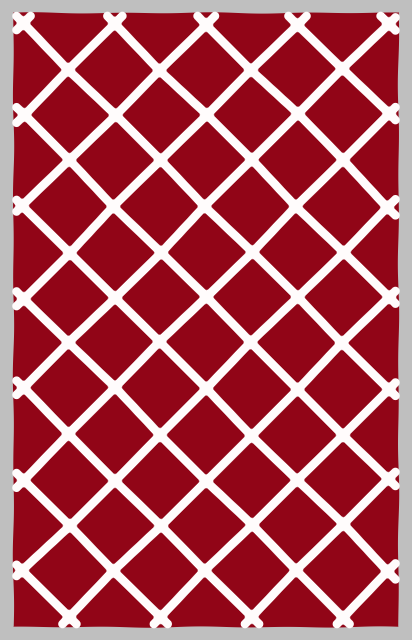
This pattern is drawn by a Shadertoy shader. Its source:

```glsl
const vec3 GROUND = vec3(0.57, 0.02, 0.09);
const vec3 BAR = vec3(1.00, 0.99, 0.99);
const vec3 BACKDROP = vec3(0.75);

// Lengths are fractions of the canvas height.
const float PITCH = 0.1426;
const vec2 LATTICE_ORIGIN = vec2(0.0, 0.0352);
const vec2 PANEL_HALF = vec2(0.3008, 0.4798);
const float BAR_RADIUS = 0.0067;
const float END_INSET = 0.0048;
const float NODE_JITTER = 0.0016;
const float EDGE_WOBBLE = 0.0007;
const float FILLET = 0.004;
const float FAR = 10.0;

// Lattice crossing with a small offset from layered sines
vec2 nodePosition(vec2 id) {
    vec2 phase = vec2(dot(id, vec2(2.3, 4.1)), dot(id, vec2(5.2, 1.7)));
    vec2 offset = sin(phase) + 0.6 * sin(phase.yx * 2.7 + 1.3);
    vec2 grid = 0.5 * PITCH * vec2(id.x + id.y, id.x - id.y);
    return LATTICE_ORIGIN + grid + NODE_JITTER * offset;
}

// Distance to a segment trimmed to the inset panel
float trimmedSegment(vec2 p, vec2 a, vec2 b) {
    vec2 limit = PANEL_HALF - END_INSET;
    vec2 dir = b - a;
    vec2 t0 = (-limit - a) / dir;
    vec2 t1 = (limit - a) / dir;
    vec2 enter = min(t0, t1);
    vec2 leave = max(t0, t1);
    float first = max(0.0, max(enter.x, enter.y));
    float last = min(1.0, min(leave.x, leave.y));
    if (first > last) return FAR;
    float t = clamp(dot(p - a, dir) / dot(dir, dir), first, last);
    return length(p - a - dir * t);
}

float smoothMin(float a, float b, float k) {
    float h = max(k - abs(a - b), 0.0) / k;
    return min(a, b) - 0.25 * k * h * h;
}

// Two families of diagonal bars, joined with rounded inner corners
float latticeDistance(vec2 p) {
    vec2 q = (p - LATTICE_ORIGIN) / PITCH;
    vec2 cell = floor(vec2(q.x + q.y, q.x - q.y));
    float rising = FAR;
    float falling = FAR;
    for (int j = -1; j <= 1; j++) {
        for (int i = -1; i <= 1; i++) {
            vec2 id = cell + vec2(i, j);
            vec2 node = nodePosition(id);
            rising = min(rising, trimmedSegment(p, node, nodePosition(id + vec2(1, 0))));
            falling = min(falling, trimmedSegment(p, node, nodePosition(id + vec2(0, 1))));
        }
    }
    return smoothMin(rising, falling, FILLET) - BAR_RADIUS;
}

// Panel with gently wavy sides
float panelDistance(vec2 p) {
    vec2 along = p.yx * 6.2832 / PITCH;
    vec2 wave = sin(along + sign(p)) + 0.6 * sin(along * 0.57 + 2.0 * sign(p));
    vec2 d = abs(p) - PANEL_HALF - EDGE_WOBBLE * wave;
    return max(d.x, d.y);
}

float coverage(float d) {
    return clamp(0.5 - d * iResolution.y, 0.0, 1.0);
}

void mainImage(out vec4 fragColor, in vec2 fragCoord) {
    vec2 p = (fragCoord - 0.5 * iResolution.xy) / iResolution.y;
    vec3 color = mix(BACKDROP, GROUND, coverage(panelDistance(p)));
    color = mix(color, BAR, coverage(latticeDistance(p)));
    fragColor = vec4(color, 1.0);
}
```
